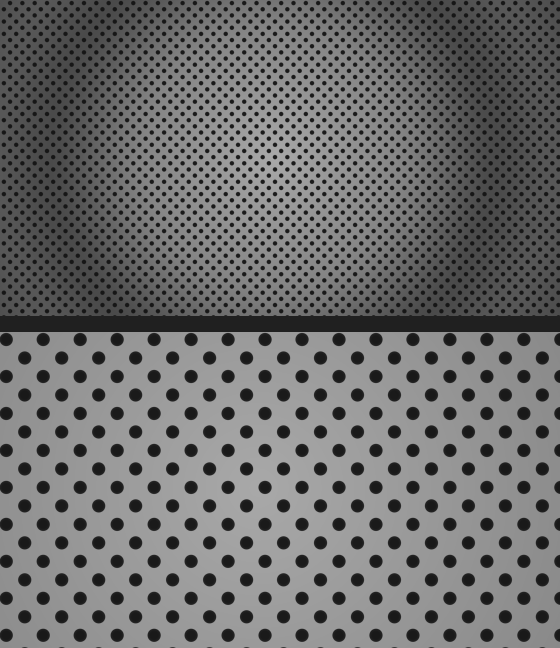
Top, the full canvas; bottom, a detail of the centre.
Write a WebGL 1 fragment shader that draws this pattern.

```glsl
precision highp float;
// Perforated grey metal sheet: staggered dark holes under a round spotlight.

uniform vec2 u_resolution;

const float ROWS = 25.64;               // hole pitches per canvas height
const vec2 PHASE = vec2(0.315, 0.89);   // lattice offset, in pitches
const float HOLE_RADIUS = 0.178;        // in pitches
const vec2 LIGHT_CENTER = vec2(0.487, 0.502);

// Distance to the nearest point of a unit square grid.
float gridDistance(vec2 p) {
  return length(fract(p + 0.5) - 0.5);
}

// Distance to the nearest hole centre: two grids, half a pitch apart.
float staggeredDistance(vec2 p) {
  return min(gridDistance(p), gridDistance(p + 0.5));
}

// Brightness of the sheet at radius r (canvas heights) from the light.
float spotlight(float r) {
  float glow = 0.66 - 0.34 * r;
  float falloff = 0.14 * smoothstep(0.38, 0.72, r);
  float outerLift = 0.13 * smoothstep(0.66, 0.92, r);
  return glow - falloff + outerLift;
}

// Hole shade: near black with a slightly lit rim.
float holeShade(float d, float radius, float light) {
  float rim = smoothstep(0.55 * radius, radius, d);
  return 0.07 + 0.05 * light + 0.06 * rim * light;
}

void main() {
  float aspect = u_resolution.x / u_resolution.y;
  vec2 uv = gl_FragCoord.xy / u_resolution.y;

  // Metal sheet
  float light = spotlight(length(uv - LIGHT_CENTER * vec2(aspect, 1.0)));

  // Holes
  float d = staggeredDistance(uv * ROWS - PHASE);
  float edge = 0.7 * ROWS / u_resolution.y;
  float hole = 1.0 - smoothstep(HOLE_RADIUS - edge, HOLE_RADIUS + edge, d);

  float shade = mix(light, holeShade(d, HOLE_RADIUS, light), hole);
  gl_FragColor = vec4(vec3(shade), 1.0);
}
```
